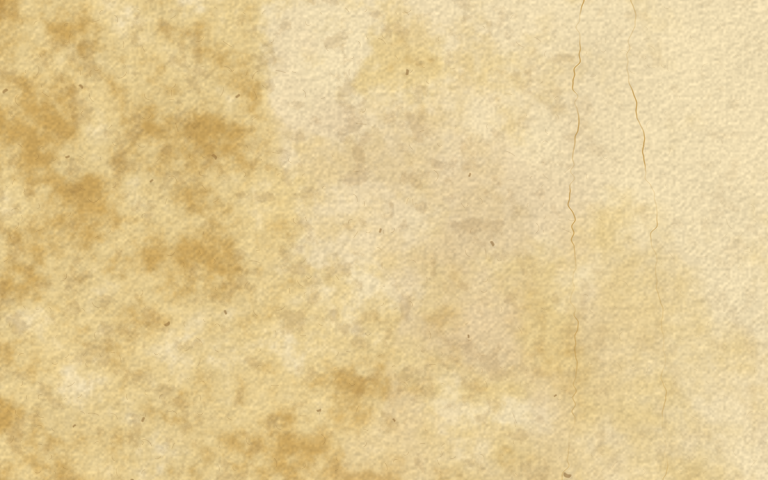
A WebGL 1 fragment shader for this texture:

```glsl
precision highp float;
// Aged parchment: a pale sheet with warm water stains, mottling and fine relief.
// Warped value noise shapes the stains; hashed cells scatter fibres and flecks,
// and two wandering hairline cracks run down the right side.
uniform vec2 u_resolution;

const vec3 PALE = vec3(0.936, 0.862, 0.692);
const vec3 GOLD = vec3(0.894, 0.794, 0.562);
const vec3 OCHRE = vec3(0.785, 0.638, 0.365);
const vec3 ROSE = vec3(0.882, 0.790, 0.630);
const vec3 BROWN = vec3(0.50, 0.36, 0.19);
const vec3 CRACK = vec3(0.73, 0.56, 0.27);
const float RELIEF = 0.105;       // strength of the paper tooth
const float RELIEF_SCALE = 135.0; // tooth bumps per canvas height
const float SPECKLE = 0.085;      // finest grain
const float STAIN_CONTRAST = 1.2;
const float MOTTLE = 0.95;
const float WARP = 0.32;

float hash(vec2 p) {
  return fract(sin(dot(p, vec2(127.1, 311.7))) * 43758.55);
}

float noise(vec2 p) {
  vec2 i = floor(p), f = fract(p);
  f = f * f * (3.0 - 2.0 * f);
  float low = mix(hash(i), hash(i + vec2(1.0, 0.0)), f.x);
  float high = mix(hash(i + vec2(0.0, 1.0)), hash(i + vec2(1.0)), f.x);
  return mix(low, high, f.y);
}

float fbm(vec2 p) {
  float sum = 0.0, amp = 0.5;
  for (int i = 0; i < 5; i++) {
    sum += amp * noise(p);
    p = mat2(1.6, 1.2, -1.2, 1.6) * p + 7.3;
    amp *= 0.5;
  }
  return sum / 0.97;
}

float blob(vec2 p, vec2 centre, vec2 radius) {
  vec2 d = (p - centre) / radius;
  return exp(-dot(d, d));
}

// Inside of a ragged ellipse, with a fairly crisp tide edge.
float pool(vec2 p, vec2 centre, vec2 radius, float soft) {
  return 1.0 - smoothstep(1.0 - soft, 1.0 + soft, length((p - centre) / radius));
}

float paperHeight(vec2 p) {
  vec2 turned = mat2(0.8, 0.6, -0.6, 0.8) * p;
  return noise(p * RELIEF_SCALE) + 0.7 * noise(turned * RELIEF_SCALE * 0.6 + 31.0);
}

// One bent, randomly turned stroke in some of the square cells.
float strokes(vec2 p, float cell, vec2 halfSize, float bend, float chance, float px) {
  vec2 id = floor(p / cell) + cell * 91.0;
  vec2 jitter = vec2(hash(id + 3.1), hash(id + 8.7)) - 0.5;
  vec2 q = (fract(p / cell) - 0.5 - 0.45 * jitter) * cell;
  float angle = 6.283 * hash(id + 15.3);
  q = mat2(cos(angle), -sin(angle), sin(angle), cos(angle)) * q;
  q.y += bend * (hash(id + 21.9) - 0.5) * q.x * q.x / halfSize.x;
  vec2 size = halfSize * mix(0.4, 1.1, hash(id + 27.4));
  q.x -= clamp(q.x, -size.x, size.x);
  float ink = 1.0 - smoothstep(-px, px, length(q) - size.y);
  return ink * step(hash(id + 33.6), chance);
}

float crack(vec2 p, float top, float bottom, float seed, float px) {
  float x = mix(bottom, top, p.y) + 0.030 * (noise(vec2(p.y * 7.0, seed)) - 0.5)
    + 0.018 * (noise(vec2(p.y * 24.0, seed + 5.0)) - 0.5)
    + 0.010 * (noise(vec2(p.y * 70.0, seed + 7.0)) - 0.5);
  float wear = smoothstep(0.2, 0.7, noise(vec2(p.y * 19.0, seed + 9.0)));
  float line = 1.0 - smoothstep(0.0, 0.0008 + px, abs(p.x - x));
  return line * mix(0.2, 0.85, wear) * mix(0.4, 1.0, smoothstep(0.0, 0.7, p.y));
}

void main() {
  float px = 1.0 / u_resolution.y;
  vec2 p = gl_FragCoord.xy * px;
  vec2 w = p + WARP * (vec2(fbm(p * 4.5 + 2.0), fbm(p * 4.5 + 19.0)) - 0.5);

  // Broad stains: warm left, clean right, and tide pools near the middle.
  float tone = 0.47 - 0.35 * smoothstep(0.45, 1.35, w.x);
  tone += 0.38 * blob(w, vec2(0.36, 0.88), vec2(0.22, 0.25));
  tone += 0.20 * blob(w, vec2(0.10, 0.08), vec2(0.30, 0.20));
  tone += 0.24 * blob(w, vec2(0.87, 0.90), vec2(0.08, 0.20));
  tone += 0.22 * blob(w, vec2(1.27, 0.50), vec2(0.11, 0.06));
  tone += 0.20 * blob(w, vec2(1.05, 0.38), vec2(0.14, 0.12));
  float tide = pool(w, vec2(0.60, 0.26), vec2(0.22, 0.25), 0.08);
  float clean = pool(w, vec2(0.67, 0.87), vec2(0.14, 0.23), 0.25);
  tone += 0.14 * tide + 0.20 * tide * (1.0 - tide) - 0.28 * clean;
  tone += STAIN_CONTRAST * (fbm(w * 3.2 + 40.0) - 0.5);

  // Small mottling and worn brown dabs, stronger on the stained side.
  float age = 1.0 - 0.55 * smoothstep(0.8, 1.4, p.x);
  float ridge = 1.0 - abs(2.0 * noise(w * 19.0 + 60.0) - 1.0);
  tone += MOTTLE * age * (fbm(p * 15.0 + 11.0) - 0.5) + 0.11 * age * (ridge - 0.55);
  tone += 0.45 * age * (fbm(p * 48.0 + 5.0) - 0.5);
  tone += 0.05 * (1.0 - smoothstep(0.0, 0.012, abs(abs(p.x - 0.82) - 0.75)));
  tone += 0.10 * (1.0 - smoothstep(0.0, 0.04, abs(p.x - 1.20))) * noise(p * 9.0);

  tone = clamp(tone, 0.0, 1.1);
  vec3 colour = mix(PALE, GOLD, smoothstep(0.0, 0.55, tone));
  colour = mix(colour, OCHRE, smoothstep(0.5, 1.1, tone));
  float rose = blob(w, vec2(0.98, 0.36), vec2(0.34, 0.45)) + 0.5 * clean;
  rose *= (1.0 - 0.8 * tide) * smoothstep(0.3, 0.62, fbm(p * 7.0 + 80.0));
  colour = mix(colour, ROSE, clamp(0.8 * rose, 0.0, 0.8));
  float dabs = smoothstep(0.56, 0.76, fbm(p * 32.0 + 90.0));
  colour = mix(colour, BROWN, 0.15 * age * dabs);

  // Paper tooth lit from the upper left, with an even speckle.
  float slope = paperHeight(p) - paperHeight(p + vec2(-0.0018, 0.0028));
  float speckle = noise(p * 210.0) - 0.5;
  colour *= 1.0 + RELIEF * slope + SPECKLE * speckle + 0.06 * (fbm(p * 9.0 + 55.0) - 0.5);

  // Cracks, curled fibres and dark flecks.
  float cracks = max(crack(p, 1.215, 1.185, 4.0, px), crack(p, 1.315, 1.385, 23.0, px));
  colour = mix(colour, CRACK, 0.75 * cracks);
  float fibres = strokes(p, 0.055, vec2(0.010, 0.0006), 1.2, 0.25, px)
    + strokes(p + 0.37, 0.031, vec2(0.005, 0.0005), 1.4, 0.22, px);
  colour = mix(colour, BROWN, 0.22 * age * min(fibres, 1.0));
  float flecks = strokes(p + 0.11, 0.17, vec2(0.004, 0.0036), 0.4, 0.28, px);
  colour = mix(colour, BROWN, 0.5 * flecks);

  gl_FragColor = vec4(colour, 1.0);
}
```
